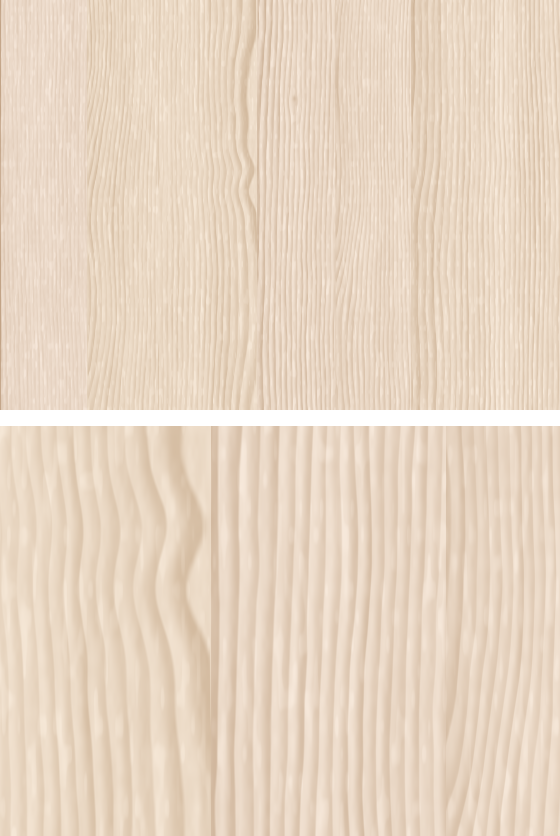
Top, the full canvas; bottom, a detail of the centre.
Reproduce this texture procedurally as a Shadertoy shader.

```glsl
// Pale ash wood: five upright planks with fine grain, coarse rings and a wavy heart.

// Colours
const vec3 DARK_GRAIN = vec3(0.85, 0.76, 0.66);
const vec3 PALE_WOOD = vec3(0.95, 0.89, 0.82);
const vec3 PINK_TINT = vec3(0.0, -0.002, 0.014);

// Planks, in units of canvas height
const int PLANKS = 5;
const float SEAM[6] = float[6](0.0, 0.211, 0.627, 0.818, 1.002, 1.37);
const float EDGE_RINGS[5] = float[5](85.0, 48.0, 48.0, 62.0, 44.0);
const float INNER_RINGS[5] = float[5](105.0, 95.0, 92.0, 98.0, 78.0);
const float SLANT[5] = float[5](0.5, 6.0, 1.0, 5.0, 2.0);
const float CONTRAST[5] = float[5](0.36, 0.52, 0.68, 0.50, 0.66);
const float PINKNESS[5] = float[5](0.9, 0.0, 0.6, 0.5, 0.2);
const float EDGE_SHADE[5] = float[5](0.05, 0.12, 0.14, 0.26, 0.30);

// Grain
const float BASE_TONE = 0.80;
const float COARSE_WIDTH = 0.075;
const float HEART_RINGS = 14.0;
const float HEART_WIDTH = 0.085;
const float FIBRE_DEPTH = 0.26;
const float FLECK_DEPTH = 0.24;
const vec2 KNOT = vec2(0.718, 0.76);

float hash(vec2 p) {
    return fract(sin(dot(p, vec2(127.1, 311.7))) * 43758.55);
}

float noise(vec2 p) {
    vec2 i = floor(p), f = fract(p);
    f = f * f * (3.0 - 2.0 * f);
    return mix(mix(hash(i), hash(i + vec2(1, 0)), f.x),
               mix(hash(i + vec2(0, 1)), hash(i + vec2(1, 1)), f.x), f.y);
}

// Ring count from a plank edge, where rings widen towards that edge
float ringCount(float d, float edge, float inner, float width) {
    return inner * d - (inner - edge) * width * (1.0 - exp(-d / width));
}

// Sideways drift of the grain, from broad sway to small ripples
float sway(vec2 p, float seed) {
    return 0.034 * (noise(vec2(p.x * 5.0, p.y * 1.7) + seed) - 0.5)
         + 0.006 * (noise(vec2(p.x * 22.0, p.y * 8.0) + seed) - 0.5)
         + 0.002 * (noise(vec2(p.x * 50.0, p.y * 26.0) + seed) - 0.5);
}

// Wavy outline of the heart, with a tight kink above mid height
float heartWave(float y) {
    float kink = exp(-pow((y - 0.56) / 0.09, 2.0));
    return 0.020 * sin(y * 8.0 - 0.6) + 0.016 * kink * sin((y - 0.56) * 48.0)
         + 0.012 * (noise(vec2(y * 13.0, 4.0)) - 0.5);
}

float ringPhase(vec2 p, int k) {
    float seed = float(k) * 17.3;
    vec2 toKnot = p - KNOT;
    float bend = exp(-dot(toKnot * toKnot, vec2(2500.0, 500.0)));
    float x = p.x + sway(p, seed) - 0.5 * toKnot.x * bend;
    float d = x - SEAM[k];
    float phase = ringCount(d, EDGE_RINGS[k], INNER_RINGS[k], COARSE_WIDTH);

    // Slanted grain that fans out of the left seam
    float fan = exp(-max(d, 0.0) / 0.10);
    phase -= SLANT[k] * fan * (p.y + 0.22 * sin(p.y * 10.0 + 1.0 + seed));

    // Heart on the right of the second plank
    if (k == 1) {
        float e = SEAM[2] - x;
        e += heartWave(p.y) * exp(-max(e, 0.0) / 0.08);
        float heart = -ringCount(e, HEART_RINGS, INNER_RINGS[k], HEART_WIDTH);
        phase = mix(phase, heart, step(0.42, (p.x - SEAM[1]) / (SEAM[2] - SEAM[1])));
    }
    return phase;
}

void mainImage(out vec4 fragColor, in vec2 fragCoord) {
    vec2 p = fragCoord / iResolution.y;
    float pixel = 1.0 / iResolution.y;

    int k = 0;
    for (int i = 1; i < PLANKS; i++) if (p.x >= SEAM[i]) k = i;
    float seed = float(k) * 17.3;
    float d = p.x - SEAM[k];

    // Growth rings: slow darkening, then a crisp edge
    float phase = ringPhase(p, k);
    float f = fract(phase);
    float soft = clamp(fwidth(phase), 0.14, 0.6);
    float ring = smoothstep(0.15, 0.85, f) * (1.0 - smoothstep(1.0 - soft, 1.0, f));
    float strength = 0.55 + 0.6 * hash(vec2(floor(phase), seed))
                   + 0.5 * (noise(vec2(p.x * 14.0, p.y * 3.0) + seed) - 0.5);
    float edgeBoost = 1.0 + 0.35 * exp(-d / 0.09);
    if (k == 1) edgeBoost += 0.5 * smoothstep(0.47, 0.56, p.x);

    // Broad bands, fibres and pale pores
    float bands = noise(vec2(p.x * 16.0, p.y * 0.8) + seed) - 0.5;
    float fibre = noise(vec2(p.x * 190.0, p.y * 14.0)) - 0.5;
    float grit = noise(vec2(p.x * 330.0, p.y * 90.0)) - 0.5;
    float fleck = smoothstep(0.62, 0.9, noise(vec2(p.x * 240.0, p.y * 45.0) + 31.0));

    float tone = BASE_TONE - CONTRAST[k] * edgeBoost * strength * ring;
    tone += 0.22 * bands + FIBRE_DEPTH * fibre + 0.14 * grit + FLECK_DEPTH * fleck;
    tone -= EDGE_SHADE[k] * exp(-d / 0.035);
    tone += 0.20 * exp(-pow((p.x - 1.215) / 0.03, 2.0));

    // Knot, seams and the grey outer edge
    tone -= 0.5 * exp(-dot((p - KNOT) * (p - KNOT), vec2(40000.0, 20000.0)));
    tone -= 0.12 * (1.0 - smoothstep(0.0, 0.003 + pixel, d));
    tone -= 1.2 * (1.0 - smoothstep(0.001, 0.002 + pixel, p.x));

    vec3 wood = mix(DARK_GRAIN, PALE_WOOD, clamp(tone, -0.9, 1.2));
    fragColor = vec4(wood + PINK_TINT * PINKNESS[k], 1.0);
}
```
